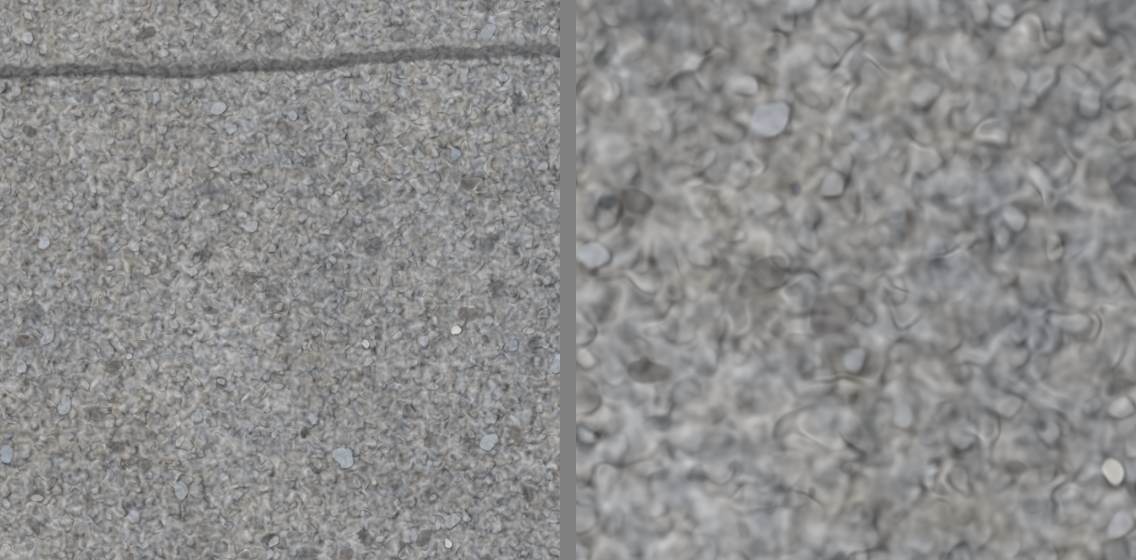
Left, the full canvas; right, a detail of the centre.
Reproduce this texture procedurally as a three.js fragment shader.

```glsl
// Weathered grey concrete with fine gravel, scattered pebbles and a dark joint near the top.
varying vec2 vUv;

vec2 hash2(vec2 p) {
  vec3 q = fract(p.xyx * vec3(0.1031, 0.1030, 0.0973));
  q += dot(q, q.yzx + 33.33);
  return fract((q.xx + q.yz) * q.zy);
}

float cornerSlope(vec2 cell, vec2 offset) {
  float angle = 6.2832 * hash2(cell).x;
  return dot(vec2(cos(angle), sin(angle)), offset);
}

// Gradient noise, roughly -0.7 to 0.7
float noise(vec2 p) {
  vec2 i = floor(p), f = fract(p);
  vec2 u = f * f * f * (f * (f * 6.0 - 15.0) + 10.0);
  vec2 e = vec2(1.0, 0.0);
  float low = mix(cornerSlope(i, f), cornerSlope(i + e.xy, f - e.xy), u.x);
  float high = mix(cornerSlope(i + e.yx, f - e.yx), cornerSlope(i + e.xx, f - e.xx), u.x);
  return mix(low, high, u.y);
}

// Lays irregular oval stones, shaded along one side, one candidate per grid cell
vec3 addStones(vec3 ground, vec2 uv, float cells, float density, float size,
               vec3 tint, float opacity, float rimShade) {
  vec2 p = uv * cells + cells * 1.7;
  float wobble = 0.65 * size * noise(p * 0.8 / size);
  float soft = 0.0024 * cells;
  vec3 color = ground;
  for (int j = -1; j <= 1; j++) {
    for (int i = -1; i <= 1; i++) {
      vec2 cell = floor(p) + vec2(float(i), float(j));
      vec2 pick = hash2(cell + 7.0);
      if (pick.x > density) continue;
      vec2 shape = hash2(cell + 91.0);
      vec2 d = p - cell - 0.2 - 0.6 * hash2(cell + 43.0);
      float side = clamp(0.5 + 0.5 * dot(d, vec2(0.7, -0.7)) / size, 0.0, 1.0);
      float c = cos(6.2832 * shape.x), s = sin(6.2832 * shape.x);
      d = mat2(c, s, -s, c) * d;
      d.y *= mix(1.0, 1.8, pick.y);
      float dist = length(d) - size * mix(0.55, 1.2, shape.y) + wobble;
      float cover = 1.0 - smoothstep(-soft, soft, dist);
      float rim = (dist - soft) / (1.2 * soft);
      color *= 1.0 - rimShade * exp(-rim * rim) * side;
      vec3 stone = tint + 0.10 * (shape.y - 0.5) + 0.03 * (pick.y - 0.5) * vec3(1.0, 0.0, -1.0);
      color = mix(color, stone, cover * opacity * mix(0.65, 1.0, shape.x));
    }
  }
  return color;
}

// Fine sand: warped blobs, short strokes and curling dark creases
float sandGrain(vec2 uv) {
  vec2 warp = vec2(noise(uv * 48.0), noise(uv * 48.0 + 37.0));
  vec2 p = uv + 0.008 * warp;
  float blobs = noise(p * 56.0 + 11.0);
  float strokes = noise(p * 104.0 + 5.0);
  float fine = noise(uv * 170.0 + 71.0);
  float curl = noise(p * 50.0 + 23.0);
  float patchy = smoothstep(-0.1, 0.3, noise(uv * 33.0 + 53.0));
  float crease = (1.0 - smoothstep(0.0, 0.16, abs(curl))) * patchy;
  float lip = (1.0 - smoothstep(0.0, 0.12, abs(curl - 0.22))) * patchy;
  return 0.12 * blobs + 0.17 * strokes + 0.06 * fine - 0.09 * crease + 0.05 * lip;
}

void main() {
  vec2 uv = vUv;
  float grain = sandGrain(uv);

  // Cement with broad warm and cool drifts and mottled stains
  float drift = 0.05 * noise(uv * 4.0 + 3.0) + 0.05 * noise(uv * 11.0) + 0.07 * noise(uv * 26.0 + 61.0);
  float warmth = 0.5 * noise(uv * 6.0 + 19.0) + noise(uv * 37.0 + 8.0) + 0.25 * (0.5 - uv.x);
  vec3 color = vec3(0.583, 0.581, 0.579) + drift;
  color += 0.026 * warmth * vec3(1.0, 0.2, -1.0);

  // Gravel, from common grains to rare pebbles
  color = addStones(color, uv, 64.0, 0.45, 0.30, vec3(0.535, 0.535, 0.537), 0.50, 0.12);
  color = addStones(color, uv, 43.0, 0.50, 0.30, vec3(0.620, 0.622, 0.628), 0.60, 0.16);
  color = addStones(color, uv, 50.0, 0.13, 0.27, vec3(0.40, 0.40, 0.40), 0.75, 0.04);
  color += grain;
  color = addStones(color, uv, 18.0, 0.15, 0.30, vec3(0.40, 0.395, 0.395) + 0.6 * grain, 0.85, 0.05);
  color = addStones(color, uv, 29.0, 0.08, 0.26, vec3(0.66, 0.67, 0.69) + 0.5 * grain, 0.80, 0.20);
  color = addStones(color, uv, 15.0, 0.055, 0.24, vec3(0.64, 0.665, 0.70) + 0.35 * grain, 0.85, 0.24);
  color = addStones(color, uv, 21.0, 0.018, 0.19, vec3(0.84, 0.84, 0.82) + 0.3 * grain, 0.95, 0.28);

  // Joint: a wavering groove rising to the right, with a worn upper lip
  float jointY = 0.873 + 0.036 * smoothstep(0.25, 1.0, uv.x) + 0.007 * noise(vec2(uv.x * 9.0, 2.5));
  float above = uv.y - jointY;
  float ragged = 0.007 * noise(uv * 36.0) + 0.005 * noise(uv * 90.0);
  float worn = smoothstep(0.12, 0.28, uv.x) * (1.0 - smoothstep(0.36, 0.50, uv.x));
  float lipBand = smoothstep(0.006, 0.013, above) * (1.0 - smoothstep(0.018, 0.032, above + ragged));
  vec3 lipColor = mix(vec3(0.58, 0.58, 0.57), vec3(0.49, 0.48, 0.475), worn);
  color = mix(color, lipColor + 0.6 * grain, 0.65 * lipBand);
  float groove = 1.0 - smoothstep(0.007, 0.015, abs(above) + ragged);
  color = mix(color, vec3(0.41, 0.41, 0.415) + 0.6 * grain, 0.88 * groove);
  float seam = 1.0 - smoothstep(0.001, 0.006, abs(above + 0.006 + ragged));
  color -= 0.07 * seam * (1.0 - 0.6 * smoothstep(0.4, 0.7, uv.x));

  gl_FragColor = vec4(clamp(color, 0.0, 1.0), 1.0);
}
```
